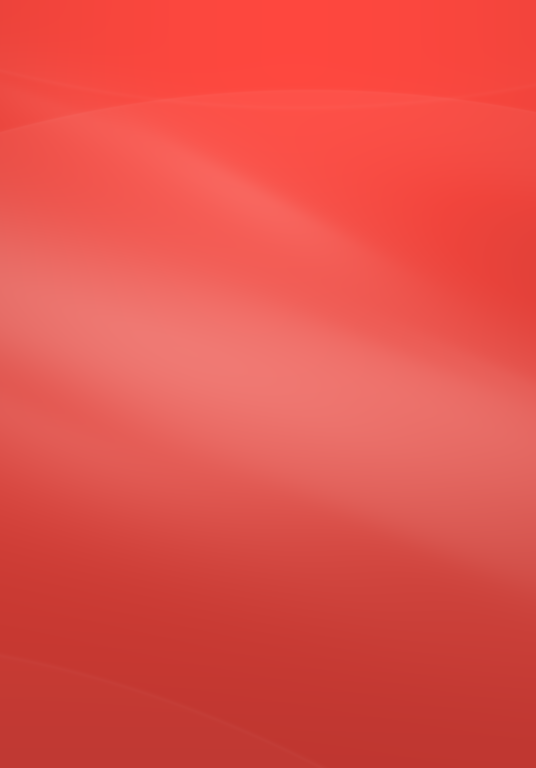
A WebGL 1 fragment shader for this background:

```glsl
precision highp float;
// Red backdrop with soft diagonal sweeps of pale light and three faint arcs.
// A vertical gradient is veiled by asymmetric Gaussian bands, then by
// parabolic edges; stretched gradient noise gives the haze a silky grain.

uniform vec2 u_resolution;

const vec3 TOP_RED = vec3(0.995, 0.280, 0.245);
const vec3 MID_RED = vec3(0.910, 0.262, 0.232);
const vec3 LOW_RED = vec3(0.785, 0.220, 0.192);
const vec3 DEEP_RED = vec3(0.750, 0.212, 0.188);
const vec3 HAZE = vec3(1.0, 0.95, 0.94);

vec2 gradientAt(vec2 cell) {
  float h = fract(sin(dot(cell, vec2(127.1, 311.7))) * 4375.85);
  float angle = 6.28319 * h;
  return vec2(cos(angle), sin(angle));
}

float gradientNoise(vec2 p) {
  vec2 i = floor(p);
  vec2 f = fract(p);
  vec2 u = f * f * f * (f * (f * 6.0 - 15.0) + 10.0);
  vec2 e = vec2(1.0, 0.0);
  float a = dot(gradientAt(i), f);
  float b = dot(gradientAt(i + e.xy), f - e.xy);
  float c = dot(gradientAt(i + e.yx), f - e.yx);
  float d = dot(gradientAt(i + e.xx), f - e.xx);
  return mix(mix(a, b, u.x), mix(c, d, u.x), u.y);
}

// Slanted band of light; its upper and lower falloffs differ.
float sweep(vec2 p, vec2 center, float slope, float reach, float above, float below) {
  vec2 q = p - center;
  float d = q.y - slope * q.x;
  float across = d / (d > 0.0 ? above : below);
  float along = q.x / reach;
  return exp(-across * across - along * along);
}

// Height of a parabola with its apex at the given point.
float parabola(float x, vec2 apex, float bend) {
  return apex.y + bend * (x - apex.x) * (x - apex.x);
}

// Smooth coverage below an edge, d being the height above it.
float fillBelow(float d, float softness) {
  return 1.0 - smoothstep(-softness, softness, d);
}

float rim(float d, float width) {
  return exp(-d * d / (width * width));
}

vec3 baseColor(vec2 p) {
  vec3 color = mix(DEEP_RED, LOW_RED, smoothstep(0.0, 0.22, p.y));
  color = mix(color, MID_RED, smoothstep(0.16, 0.52, p.y));
  color = mix(color, TOP_RED, smoothstep(0.45, 0.92, p.y));
  float side = p.x - 0.55;
  return color * (1.0 - 0.23 * side * side * smoothstep(0.1, 0.7, p.y));
}

float hazeAmount(vec2 p) {
  // Broad central light
  float light = 0.30 * sweep(p, vec2(0.43, 0.53), -0.20, 1.0, 0.115, 0.205);
  // Upper ridge, its wide glow and its tail to the left
  light += 0.080 * sweep(p, vec2(0.50, 0.735), -0.38, 0.23, 0.022, 0.050);
  light += 0.065 * sweep(p, vec2(0.36, 0.765), -0.34, 0.36, 0.070, 0.110);
  light += 0.030 * sweep(p, vec2(0.08, 0.865), -0.25, 0.16, 0.012, 0.030);
  // Right ridge and the lower-left glow
  light += 0.035 * sweep(p, vec2(0.92, 0.515), -0.31, 0.22, 0.016, 0.050);
  light += 0.030 * sweep(p, vec2(0.14, 0.405), -0.30, 0.25, 0.050, 0.070);
  // Shaded folds
  light -= 0.055 * sweep(p, vec2(0.04, 0.495), -0.30, 0.24, 0.060, 0.030);
  light -= 0.030 * sweep(p, vec2(0.78, 0.545), -0.28, 0.24, 0.040, 0.020);
  light -= 0.060 * sweep(p, vec2(0.98, 0.690), -0.20, 0.24, 0.070, 0.100);
  light -= 0.035 * sweep(p, vec2(0.72, 0.290), -0.30, 0.30, 0.030, 0.070);
  return light;
}

float arcLight(vec2 p, float pixel) {
  float soft = 1.2 * pixel;
  float line = 0.0025 + 0.5 * pixel;

  // Large arch near the top, filled below
  float arch = p.y - parabola(p.x, vec2(0.58, 0.883), -0.164);
  float light = 0.050 * fillBelow(arch, soft) * smoothstep(0.45, 0.85, p.y);
  light += 0.016 * rim(arch, line);

  // Hanging arc crossing the arch
  float hanging = p.y - parabola(p.x, vec2(0.56, 0.859), 0.155);
  light += 0.022 * rim(hanging, line);
  light += 0.010 * fillBelow(-hanging, soft) * rim(hanging, 0.035);

  // Lower-left hill
  float hill = p.y - parabola(p.x, vec2(-0.34, 0.169), -0.19);
  light += 0.014 * fillBelow(hill, soft);
  return light + 0.020 * rim(hill, line);
}

void main() {
  vec2 p = gl_FragCoord.xy / u_resolution;
  float pixel = 1.0 / u_resolution.y;

  // Silky grain runs along the diagonal
  vec2 grainSpace = vec2(p.x * 1.8, (p.y + 0.25 * p.x) * 13.0);
  float haze = hazeAmount(p);
  haze *= 1.0 + 0.07 * gradientNoise(grainSpace);
  haze += arcLight(p, pixel);

  // Negative haze deepens the base
  vec3 color = mix(baseColor(p), HAZE, max(haze, 0.0));
  color *= 1.0 + 0.5 * min(haze, 0.0);
  gl_FragColor = vec4(clamp(color, 0.0, 1.0), 1.0);
}
```
